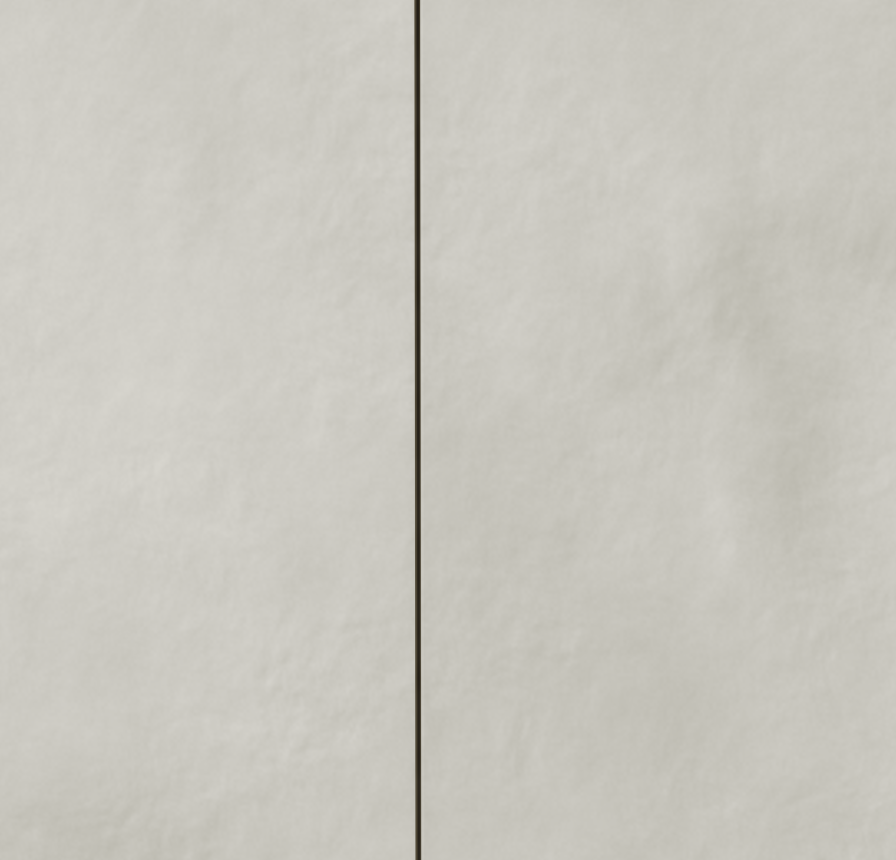
Reproduce this texture procedurally as a Shadertoy shader.

```glsl
// Two pale plaster panels split by a thin, dark vertical joint.
// Soft elliptical stains set the broad tone, layered value noise adds
// clouding, and a slope-lit noise height field gives the trowelled relief.

float hash(vec2 cell) {
    vec3 q = fract(vec3(cell.xyx) * 0.1031);
    q += dot(q, q.yzx + 33.33);
    return fract((q.x + q.y) * q.z);
}

float valueNoise(vec2 p) {
    vec2 cell = floor(p);
    vec2 f = fract(p);
    f = f * f * f * (f * (f * 6.0 - 15.0) + 10.0);
    float low = mix(hash(cell), hash(cell + vec2(1, 0)), f.x);
    float high = mix(hash(cell + vec2(0, 1)), hash(cell + vec2(1, 1)), f.x);
    return mix(low, high, f.y);
}

// Layered noise, centred on zero
float fbm(vec2 p, int octaves) {
    float sum = 0.0;
    float gain = 0.5;
    for (int i = 0; i < octaves; i++) {
        sum += gain * (valueNoise(p) - 0.5);
        p = mat2(1.6, 1.2, -1.2, 1.6) * p + 17.3;
        gain *= 0.5;
    }
    return sum;
}

// Soft elliptical spot
float spot(vec2 uv, vec2 centre, vec2 radius) {
    vec2 d = (uv - centre) / radius;
    return exp(-dot(d, d));
}

// Broad stains and worn light patches, as a brightness offset
float stains(vec2 uv) {
    float dark = 0.030 * spot(uv, vec2(0.95, 0.72), vec2(0.11, 0.06));
    dark += 0.032 * spot(uv, vec2(0.83, 0.64), vec2(0.04, 0.10));
    dark += 0.042 * spot(uv, vec2(0.88, 0.46), vec2(0.07, 0.14));
    dark += 0.026 * spot(uv, vec2(0.74, 0.20), vec2(0.09, 0.14));
    dark += 0.018 * spot(uv, vec2(0.56, 0.40), vec2(0.09, 0.13));
    dark += 0.018 * spot(uv, vec2(0.72, 0.63), vec2(0.03, 0.09));
    dark += 0.015 * spot(uv, vec2(0.24, 0.83), vec2(0.04, 0.12));
    dark += 0.018 * spot(uv, vec2(0.32, 0.34), vec2(0.08, 0.10));
    dark += 0.030 * spot(uv, vec2(0.12, 0.02), vec2(0.20, 0.08));
    float light = 0.020 * spot(uv, vec2(0.79, 0.39), vec2(0.025, 0.12));
    light += 0.016 * spot(uv, vec2(0.12, 0.52), vec2(0.20, 0.30));
    light += 0.014 * spot(uv, vec2(0.61, 0.85), vec2(0.12, 0.20));
    return light - dark;
}

// Plaster height: broad ripples with a finer grain
float plasterHeight(vec2 p) {
    vec2 warp = vec2(fbm(p * 9.0, 2), fbm(p * 9.0 + 41.0, 2));
    return fbm((p + 0.05 * warp) * vec2(34.0, 28.0), 4);
}

// Slope facing a light at the upper left
float relief(vec2 p) {
    vec2 stepToLight = vec2(-0.0022, 0.0026);
    return plasterHeight(p - stepToLight) - plasterHeight(p + stepToLight);
}

// Smooth coverage of a vertical band
float band(float x, float halfWidth, float blur) {
    return 1.0 - smoothstep(halfWidth - blur, halfWidth + blur, abs(x));
}

void mainImage(out vec4 fragColor, in vec2 fragCoord) {
    vec2 uv = fragCoord / iResolution.xy;
    vec2 p = fragCoord / iResolution.y;
    float pixel = 1.0 / iResolution.x;

    // Signed distance to the slightly tilted joint
    float seamX = uv.x - mix(0.4669, 0.4657, uv.y);
    float rightPanel = smoothstep(-0.002, 0.002, seamX);

    // Panel tone, with stain outlines broken up by noise
    vec2 wobble = vec2(fbm(p * 11.0 + 7.0, 3), fbm(p * 11.0 + 63.0, 3));
    float stain = stains(uv + 0.07 * wobble);
    float tone = mix(0.800, 0.789, rightPanel) + stain;
    tone -= 0.012 * smoothstep(0.40, 0.0, uv.y);

    // Clouding and faint vertical trowel streaks
    tone += 0.028 * fbm(p * 6.5 + 3.0, 5);
    tone += 0.022 * fbm(p * vec2(15.0, 4.0) + 29.0, 4);
    tone += 0.016 * fbm(p * 27.0 + 51.0, 3);

    // Rougher relief in patches and near the lower left
    float patchy = smoothstep(-0.12, 0.22, fbm(p * 5.0 + 80.0, 3));
    float rough = 0.040 + 0.040 * patchy;
    rough += 0.055 * spot(uv, vec2(0.34, 0.16), vec2(0.14, 0.14));
    rough += 0.040 * spot(uv, vec2(0.12, 0.03), vec2(0.14, 0.06));
    tone += rough * relief(p);
    tone += 0.010 * (valueNoise(p * 260.0) - 0.5);

    // Darker plaster is slightly warmer
    float warmth = clamp((0.81 - tone) * 0.16, 0.0, 0.02);
    vec3 colour = vec3(tone + 0.002, tone - 0.006, tone - 0.034 - warmth);

    // Joint: shaded lips, brown face and dark core
    colour *= 1.0 - 0.035 * exp(-abs(seamX) / 0.006);
    colour += 0.025 * band(seamX - 0.0052, 0.0012, pixel);
    float joint = band(seamX, 0.0032, 0.7 * pixel);
    float core = band(seamX - 0.0006, 0.0016, pixel);
    float wear = 0.05 * fbm(vec2(2.0, uv.y * 24.0), 3);
    vec3 jointColour = mix(vec3(0.31, 0.28, 0.21), vec3(0.15, 0.13, 0.10), core);
    colour = mix(colour, jointColour + wear, joint);

    fragColor = vec4(clamp(colour, 0.0, 1.0), 1.0);
}
```
